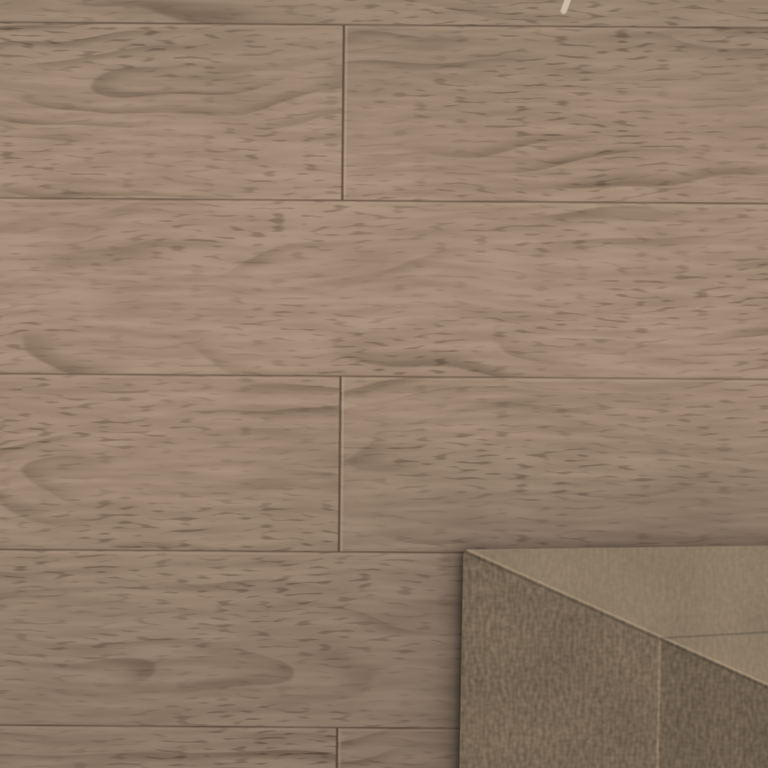
Write a three.js fragment shader that draws this texture.

```glsl
// Greyed oak floor in wide horizontal planks, with a fabric block in the lower right.
// Rows come from floor/fract, butt joints on every other row; grain and growth
// rings are stretched gradient noise seeded per plank, the block is a few distances.
varying vec2 vUv;

const float ROW_HEIGHT = 0.2288;
const float FIRST_SEAM = 0.056;
const float SOFT = 0.0014;
const vec3 PALE_OAK = vec3(0.665, 0.575, 0.495);
const vec3 DARK_OAK = vec3(0.36, 0.29, 0.23);
const vec3 SEAM_COLOR = vec3(0.36, 0.29, 0.235);
const vec3 LIP_COLOR = vec3(0.72, 0.62, 0.53);
const vec3 FABRIC_TOP = vec3(0.54, 0.475, 0.395);
const vec3 FABRIC_SIDE = vec3(0.455, 0.395, 0.325);
const vec3 PEG_COLOR = vec3(0.80, 0.73, 0.65);

float hash(vec2 p) {
  vec3 q = fract(p.xyx * vec3(0.1031, 0.1030, 0.0973));
  q += dot(q, q.yzx + 33.33);
  return fract((q.x + q.y) * q.z);
}

float cornerSlope(vec2 cell, vec2 offset) {
  float angle = 6.2832 * hash(cell);
  return dot(vec2(cos(angle), sin(angle)), offset);
}

// Gradient noise, about -0.7 to 0.7
float noise(vec2 p) {
  vec2 i = floor(p), f = fract(p), e = vec2(1.0, 0.0);
  vec2 u = f * f * f * (f * (f * 6.0 - 15.0) + 10.0);
  return mix(mix(cornerSlope(i, f), cornerSlope(i + e, f - e), u.x),
             mix(cornerSlope(i + e.yx, f - e.yx), cornerSlope(i + 1.0, f - 1.0), u.x), u.y);
}

float line(float d, float halfWidth) {
  return 1.0 - smoothstep(halfWidth - SOFT, halfWidth + SOFT, abs(d));
}

float segment(vec2 p, vec2 a, vec2 b) {
  vec2 ab = b - a;
  return length(p - a - ab * clamp(dot(p - a, ab) / dot(ab, ab), 0.0, 1.0));
}

// Fine fibres and short dark pores along the plank
float grain(vec2 p, float seed) {
  vec2 q = p + seed * vec2(17.0, 31.0);
  q.y += 0.012 * noise(q * vec2(4.0, 9.0));
  float fibres = 0.5 * noise(q * vec2(5.0, 60.0)) + 0.6 * noise(q * vec2(13.0, 125.0));
  float pores = smoothstep(0.08, 0.5, noise(q * vec2(38.0, 210.0)));
  float patches = 0.5 + smoothstep(-0.3, 0.4, noise(q * vec2(3.0, 13.0)));
  return fibres * 0.28 + pores * patches * 0.24;
}

// Long pointed growth rings around an eye, broken up by noise
float rings(vec2 p, vec2 eye, float seed) {
  vec2 q = p + seed * 23.0;
  vec2 d = p - eye;
  d.y += 0.022 * noise(q * vec2(3.5, 5.0));
  float r = length(d * vec2(0.17, 1.0)) + 0.016 * noise(q * vec2(8.0, 20.0));
  float phase = fract(r / mix(0.021, 0.034, hash(vec2(seed, 5.0))));
  float ring = smoothstep(0.45, 0.9, phase) * (1.0 - smoothstep(0.9, 1.0, phase));
  float visible = smoothstep(-0.12, 0.4, noise(q * vec2(3.0, 12.0)));
  float knot = exp(-r * r / 0.00006) * step(0.4, hash(vec2(seed, 9.0)));
  return ring * visible + 0.45 * knot;
}

vec3 planks(vec2 p) {
  float rowPos = (p.y + 0.0075 * p.x - FIRST_SEAM) / ROW_HEIGHT;
  float row = floor(rowPos), across = fract(rowPos);
  float jointed = mod(row, 2.0);
  float jointX = p.x - (0.4385 + 0.0095 * p.y);
  float side = jointed * step(0.0, jointX);
  float seed = 1.0 + hash(vec2(row + 11.0, side * 7.0 + 3.0));

  // Eye of the rings, inside its own plank
  float start = side * 0.44, end = mix(1.0, 0.44, jointed * (1.0 - side));
  float eyeX = mix(start, end, hash(vec2(seed * 91.0, 2.0)));
  float eyeY = FIRST_SEAM + (row + mix(0.25, 0.75, hash(vec2(seed * 57.0, 4.0)))) * ROW_HEIGHT;
  float tone = 0.12 + 0.06 * (seed - 1.5) + grain(p, seed);
  tone += 0.32 * rings(p, vec2(eyeX, eyeY), seed) + 0.08 * noise(p * vec2(4.0, 7.0));
  vec3 color = mix(PALE_OAK, DARK_OAK, clamp(tone, 0.0, 1.0));

  // Dark grooves with a lit bevel beside them
  float seam = (across - step(0.5, across)) * ROW_HEIGHT;
  float wear = 0.75 + 0.4 * noise(p * vec2(9.0, 3.0));
  color = mix(color, LIP_COLOR, 0.3 * line(seam + 0.0035, 0.0012));
  color = mix(color, LIP_COLOR, 0.55 * jointed * line(jointX - 0.0036, 0.0014));
  color = mix(color, SEAM_COLOR, 0.8 * wear * line(seam, 0.0011));
  return mix(color, SEAM_COLOR, 0.85 * jointed * line(jointX, 0.0014));
}

float blockDistance(vec2 p) {
  float radius = 0.008;
  vec2 d = vec2(0.598 + 0.018 * p.y - p.x, p.y - 0.277 - 0.0126 * p.x) + radius;
  return length(max(d, 0.0)) + min(max(d.x, d.y), 0.0) - radius;
}

vec3 fabric(vec2 p) {
  float front = 0.285 - 0.448 * (p.x - 0.603) - p.y;
  float cornerX = p.x - 0.856 - 0.018 * p.y;
  float isSide = smoothstep(-SOFT, SOFT, front);
  float weave = noise(p * vec2(210.0, 75.0)) + 0.7 * noise(p * vec2(150.0, 190.0));
  vec3 color = mix(FABRIC_TOP, FABRIC_SIDE * (1.0 - 0.07 * smoothstep(0.0, 0.004, cornerX)), isSide);
  color *= 1.0 + mix(0.06, 0.17, isSide) * weave + 0.07 * noise(p * 13.0);
  float crease = segment(p, vec2(0.859, 0.169), vec2(1.0, 0.177));
  color *= 1.0 - 0.14 * line(crease, 0.0015) - 0.16 * line(front - 0.003, 0.0015);
  color *= 1.0 + 0.12 * line(front + 0.002, 0.0015);
  return color * (1.0 + 0.18 * isSide * line(cornerX, 0.0018));
}

void main() {
  vec2 p = vUv;
  float block = blockDistance(p), outside = max(block, 0.0);
  float light = 1.0 - 0.13 * smoothstep(0.5, 0.0, p.y) - 0.06 * smoothstep(0.75, 1.0, p.y);
  float contact = mix(0.45, 0.15, smoothstep(0.27, 0.29, p.y));
  light *= 1.0 - contact * exp(-outside / 0.010) - 0.15 * exp(-outside / 0.09);

  vec3 color = planks(p) * light;
  float peg = segment(p, vec2(0.734, 0.986), vec2(0.743, 1.01));
  color = mix(color, PEG_COLOR, line(peg, 0.004));
  color = mix(color, fabric(p), 1.0 - smoothstep(-SOFT, SOFT, block));
  gl_FragColor = vec4(color, 1.0);
}
```
